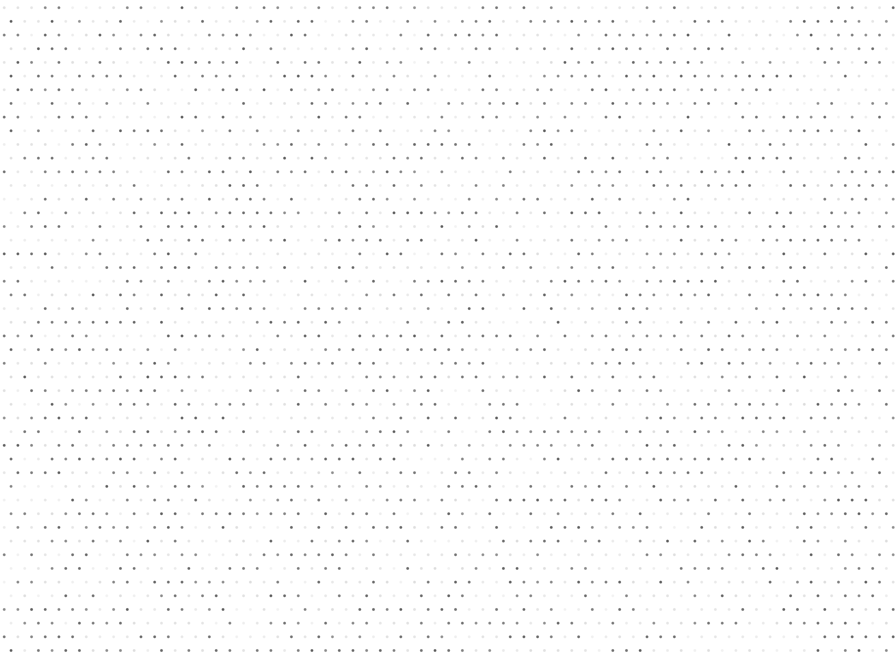
Write a Shadertoy shader that draws this pattern.

```glsl
// A white sheet covered by a staggered grid of tiny grey dots.
// Each dot is a soft disk; a hash blended with noise along its row makes it
// dark or pale, so dark dots gather in short uneven runs.

// Lengths are fractions of the canvas height.
const float PITCH = 0.020785;                // spacing of rows and of dots in a row
const vec2  FIRST_DOT = vec2(0.0064, 0.0117); // from the top left corner
const float STAGGER = 0.5;                   // shift of odd rows, in pitches
const float DOT_RADIUS = 0.0020;
const float EDGE_PIXELS = 0.8;               // half width of the smoothed edge

const vec3  PAPER = vec3(1.0);
const vec3  INK = vec3(0.0);
const vec2  PALE_RANGE = vec2(0.05, 0.14);   // ink strength, lowest and highest
const vec2  DARK_RANGE = vec2(0.44, 0.66);
const float DARK_THRESHOLD = 0.51;           // higher means fewer dark dots
const float RUN_LENGTH = 3.0;                // dots per step of the row noise
const float RUN_WEIGHT = 0.35;               // how strongly dark dots gather

float hash21(vec2 p) {
    vec3 q = fract(vec3(p.xyx) * 0.1031);
    q += dot(q, q.yzx + 33.33);
    return fract((q.x + q.y) * q.z);
}

// Smooth noise along one row, independent of its neighbours
float rowNoise(float x, float row) {
    float i = floor(x);
    float t = smoothstep(0.0, 1.0, x - i);
    return mix(hash21(vec2(i, row)), hash21(vec2(i + 1.0, row)), t);
}

// Ink strength of the dot in a cell
float dotStrength(vec2 cell) {
    float run = rowNoise(cell.x / RUN_LENGTH, cell.y + 211.0);
    float chance = mix(hash21(cell + 17.0), run, RUN_WEIGHT);
    vec2 range = chance > DARK_THRESHOLD ? DARK_RANGE : PALE_RANGE;
    return mix(range.x, range.y, hash21(cell + 83.0));
}

void mainImage(out vec4 fragColor, in vec2 fragCoord) {
    // Position from the top left corner, in pitches
    vec2 p = vec2(fragCoord.x, iResolution.y - fragCoord.y) / iResolution.y;
    vec2 grid = (p - FIRST_DOT) / PITCH;

    // Nearest dot of the staggered grid
    float row = floor(grid.y + 0.5);
    grid.x -= STAGGER * mod(row, 2.0);
    vec2 cell = vec2(floor(grid.x + 0.5), row);
    float dist = length(grid - cell) * PITCH;

    // Soft disk
    float edge = EDGE_PIXELS / iResolution.y;
    float coverage = 1.0 - smoothstep(DOT_RADIUS - edge, DOT_RADIUS + edge, dist);

    fragColor = vec4(mix(PAPER, INK, coverage * dotStrength(cell)), 1.0);
}
```
